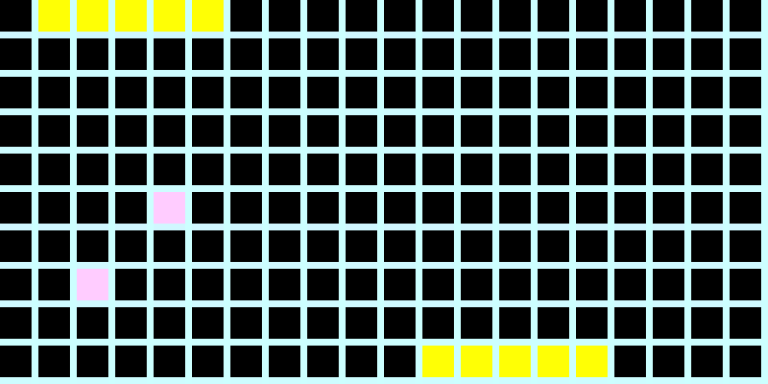
Write a WebGL 1 fragment shader that draws this pattern.

```glsl
precision highp float;

uniform vec2 u_resolution;

const vec2 GRID = vec2(20.0, 10.0);
const float LINE_WIDTH = 0.178; // fraction of one cell

const vec3 BLACK = vec3(0.0);
const vec3 YELLOW = vec3(1.0, 1.0, 0.02);
const vec3 PINK = vec3(1.0, 0.8, 1.0);
const vec3 CYAN = vec3(0.8, 1.0, 1.0);
const vec3 PALE_BLUE = vec3(0.82, 0.96, 1.0);

float hash(float n) {
  return fract(sin(n * 12.9898) * 43758.5453);
}

// 1.0 when the cell lies in a horizontal run starting at first
float inRun(vec2 cell, vec2 first, float count) {
  vec2 offset = cell - first;
  return step(-0.5, offset.x) * step(offset.x, count - 0.5)
       * step(abs(offset.y), 0.5);
}

// Per-axis coverage of a centred tile, smoothed over one pixel
vec2 tileCoverage(vec2 local, float halfSize, vec2 pixel) {
  return clamp((halfSize - abs(local)) / pixel + 0.5, 0.0, 1.0);
}

vec3 tileColor(vec2 cell) {
  float yellow = inRun(cell, vec2(1.0, 9.0), 5.0)
               + inRun(cell, vec2(11.0, 0.0), 5.0);
  float pink = inRun(cell, vec2(4.0, 4.0), 1.0)
             + inRun(cell, vec2(2.0, 2.0), 1.0);
  return mix(mix(BLACK, YELLOW, yellow), PINK, pink);
}

// Horizontal lines vary slightly in tint from row to row
vec3 lineColor(float row, float horizontal) {
  return mix(CYAN, PALE_BLUE, horizontal * hash(row + 1.0));
}

void main() {
  vec2 pixel = GRID / u_resolution;

  // Shift so each tile is centred, with lines on its right and bottom
  vec2 p = gl_FragCoord.xy * pixel + vec2(0.5, -0.5) * LINE_WIDTH;
  vec2 cell = floor(p);
  vec2 local = fract(p) - 0.5;

  vec2 cover = tileCoverage(local, 0.5 - 0.5 * LINE_WIDTH, pixel);
  vec3 line = lineColor(floor(p.y + 0.5), cover.x);
  vec3 color = mix(line, tileColor(cell), cover.x * cover.y);

  gl_FragColor = vec4(color, 1.0);
}
```
